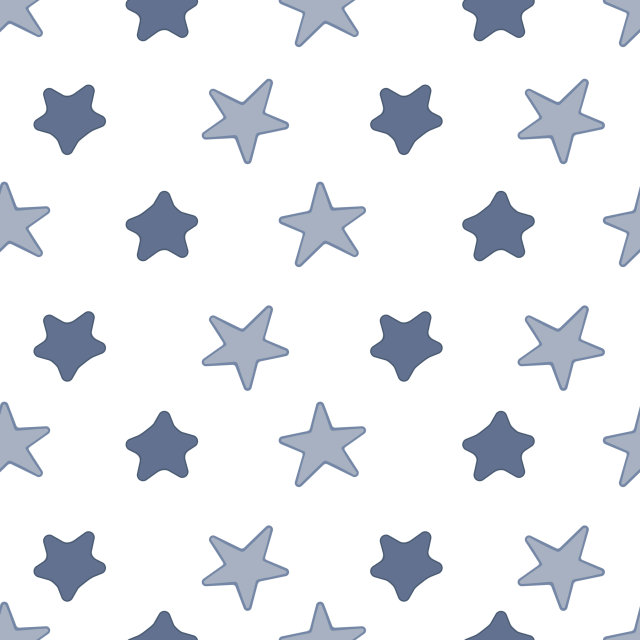
Reproduce this pattern procedurally as a Shadertoy shader.

```glsl
// Hand-drawn rounded stars in two blues, alternating upright and inverted rows on white.

const float CANVAS = 768.0;  // design units along the canvas height

const vec3 PAPER      = vec3(1.0);
const vec3 DARK_FILL  = vec3(0.385, 0.445, 0.56);
const vec3 DARK_LINE  = vec3(0.28, 0.35, 0.44);
const vec3 LIGHT_FILL = vec3(0.655, 0.695, 0.755);
const vec3 LIGHT_LINE = vec3(0.46, 0.53, 0.65);

// Centres of the rounded arm ends, clockwise from the top
const vec2 PLUMP_TIPS[5] = vec2[5](vec2(2.5, 34.5), vec2(35.5, 5.5),
    vec2(24.0, -31.0), vec2(-23.0, -35.0), vec2(-36.5, 1.5));
const vec2 SLIM_TIPS[5] = vec2[5](vec2(-2.5, 46.0), vec2(47.5, 16.5),
    vec2(38.8, -34.5), vec2(-28.0, -46.5), vec2(-47.3, 4.5));

float smoothMin(float a, float b, float blend) {
    float h = max(blend - abs(a - b), 0.0) / blend;
    return min(a, b) - 0.25 * h * h * blend;
}

// Distance to an arm that narrows from the origin to its tip
float taperedArm(vec2 p, vec2 tip, float rootRadius, float tipRadius) {
    float len = length(tip);
    vec2 axis = tip / len;
    vec2 q = vec2(abs(p.x * axis.y - p.y * axis.x), dot(p, axis));
    float slope = (rootRadius - tipRadius) / len;
    float side = sqrt(1.0 - slope * slope);
    float along = dot(q, vec2(-slope, side));
    if (along < 0.0) return length(q) - rootRadius;
    if (along > side * len) return length(q - vec2(0.0, len)) - tipRadius;
    return dot(q, vec2(side, slope)) - rootRadius;
}

float starDistance(vec2 p, vec2 tips[5], float rootRadius, float tipRadius, float blend) {
    float d = 1e4;
    for (int i = 0; i < 5; i++)
        d = smoothMin(d, taperedArm(p, tips[i], rootRadius, tipRadius), blend);
    return d;
}

// Paints a filled shape with its line lying inside the edge
vec3 paint(vec3 base, float d, float lineWidth, vec3 fill, vec3 line, float aa) {
    vec3 ink = mix(fill, line, smoothstep(-aa, aa, d + lineWidth));
    return mix(ink, base, smoothstep(-aa, aa, d));
}

vec3 plumpStar(vec3 base, vec2 p, float aa) {
    float d = starDistance(p, PLUMP_TIPS, 22.5, 7.5, 7.0);
    return paint(base, d, 1.6, DARK_FILL, DARK_LINE, aa);
}

vec3 slimStar(vec3 base, vec2 p, float aa) {
    float d = starDistance(p, SLIM_TIPS, 19.0, 5.0, 3.0);
    float wobble = 0.35 * sin(p.x * 0.09 + 1.0) + 0.3 * sin(p.y * 0.13 - p.x * 0.05);
    return paint(base, d, 3.0 + wobble, LIGHT_FILL, LIGHT_LINE, aa);
}

float nearestIndex(float v, float start, float period) {
    return round((v - start) / period);
}

// Row positions measured down from the top edge, with uneven spacing
float uprightRow(float depth) {
    float k = nearestIndex(depth, 271.0, 264.0);
    return 271.0 + 264.0 * k - 24.0 * step(1.5, k);
}

float invertedRow(float depth) {
    float k = nearestIndex(depth, 144.0, 268.0);
    return 144.0 + 268.0 * k + 4.0 * step(abs(k - 1.0), 0.5);
}

float evenColumn(float x, float start, float period) {
    return start + period * nearestIndex(x, start, period);
}

float driftingColumn(float x, float start, float period, float drift) {
    float k = nearestIndex(x, start, period);
    return start + period * k + drift * k * k;
}

void mainImage(out vec4 fragColor, in vec2 fragCoord) {
    float unitsPerPixel = CANVAS / iResolution.y;
    vec2 p = fragCoord * unitsPerPixel;
    float aa = 0.7 * unitsPerPixel;
    float depth = CANVAS - p.y;

    // Offsets from the nearest row of each kind
    float up = uprightRow(depth) - depth;
    float down = invertedRow(depth) - depth;

    // Upright rows
    vec3 color = PAPER;
    color = plumpStar(color, vec2(p.x - evenColumn(p.x, 194.7, 404.0), up), aa);
    color = slimStar(color, vec2(p.x - driftingColumn(p.x, 386.7, 384.0, 5.0), up - 2.0), aa);

    // Inverted rows: the same stars turned half way round
    color = plumpStar(color, -vec2(p.x - evenColumn(p.x, 83.2, 404.0), down), aa);
    color = slimStar(color, -vec2(p.x - evenColumn(p.x, 294.6, 379.0), down + 2.0), aa);

    fragColor = vec4(color, 1.0);
}
```
